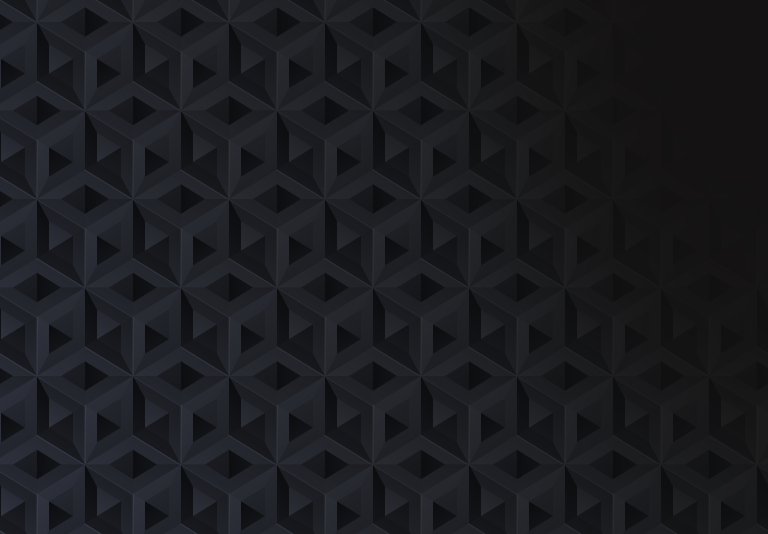
Write a Shadertoy shader that draws this pattern.

```glsl
const float CELL_WIDTH = 96.0 / 534.0;    // cube spacing, in canvas heights
const float ROW_HEIGHT = 88.5 / 534.0;    // row spacing, in canvas heights
const vec2 CELL_OFFSET = vec2(0.385, 0.452);
const float INSET = 0.5;                  // size of the recess within a face
const float LINE_WIDTH = 0.030;           // in face units
const float LINE_GAIN = 0.30;
const int SAMPLES = 3;                    // antialiasing grid per axis

const vec3 SHADOW = vec3(0.042, 0.047, 0.055);
const vec3 WARM_LIGHT = vec3(0.180, 0.183, 0.190);
const vec3 COOL_LIGHT = vec3(0.275, 0.295, 0.365);
const vec3 CORNER_BLACK = vec3(0.078, 0.071, 0.071);

// Frame tones in the order left, right, bottom, top of each face
const vec4 TOP_FRAME = vec4(0.40, 0.55, 0.42, 0.56);
const vec4 LEFT_FRAME = vec4(0.09, 0.39, 0.15, 0.42);
const vec4 RIGHT_FRAME = vec4(0.60, 0.48, 0.47, 0.53);

// Position from the nearest cube centre: x in half widths, y in edge lengths
vec2 cubeLocal(vec2 p) {
    vec2 lattice = p / vec2(CELL_WIDTH, ROW_HEIGHT) - CELL_OFFSET;
    vec2 period = vec2(1.0, 2.0);
    vec2 regular = vec2(sqrt(3.0), 1.5);
    vec2 even = (mod(lattice + 0.5 * period, period) - 0.5 * period) * regular;
    vec2 odd = (mod(lattice, period) - 0.5 * period) * regular;
    vec2 local = dot(even, even) < dot(odd, odd) ? even : odd;
    return local / vec2(0.5 * sqrt(3.0), 1.0);
}

// Mitred frame strip selected by the dominant axis
float frameTone(vec2 g, vec4 tones) {
    return abs(g.x) > abs(g.y) ? (g.x < 0.0 ? tones.x : tones.y)
                               : (g.y < 0.0 ? tones.z : tones.w);
}

float edgeLine(float distanceToEdge) {
    return LINE_GAIN * (1.0 - smoothstep(0.3 * LINE_WIDTH, LINE_WIDTH, distanceToEdge));
}

float cubeTone(vec2 q) {
    bool isTop = q.y > 0.5 * abs(q.x);
    bool isLeft = q.x < 0.0;
    vec2 face = isTop ? vec2(q.y + 0.5 * q.x, q.y - 0.5 * q.x)
                      : vec2(isLeft ? 1.0 + q.x : q.x, 1.0 + q.y - 0.5 * abs(q.x));
    vec2 g = 2.0 * face - 1.0;
    bool recessed = max(abs(g.x), abs(g.y)) < INSET;

    if (isTop) {
        // Diamond recess, split upright
        if (recessed) return g.x > g.y ? 0.03 + 0.12 * (g.x - g.y) : 0.25 + 0.08 * g.y;
        return frameTone(g, TOP_FRAME) - 0.06 * g.x + edgeLine(1.0 - face.x);
    }
    if (isLeft) {
        // Lit upper facet, shaded lower facet
        if (recessed) return g.y > g.x ? 0.58 - 0.16 * g.y : 0.20 - 0.12 * g.y;
        return frameTone(g, LEFT_FRAME) - 0.09 * g.y
            + edgeLine(1.0 - face.y) + 0.6 * edgeLine(1.0 - face.x);
    }
    // Dark lower facet, softer upper facet
    if (recessed) return g.x + g.y < 0.0 ? 0.07 - 0.14 * g.y : 0.40 + 0.08 * g.y;
    return frameTone(g, RIGHT_FRAME) + 0.06 * g.y + 0.6 * edgeLine(face.x);
}

void mainImage(out vec4 fragColor, in vec2 fragCoord) {
    vec2 uv = fragCoord / iResolution.xy;

    // Supersampled relief
    float tone = 0.0;
    for (int j = 0; j < SAMPLES; j++) {
        for (int i = 0; i < SAMPLES; i++) {
            vec2 jitter = (vec2(i, j) + 0.5) / float(SAMPLES) - 0.5;
            tone += cubeTone(cubeLocal((fragCoord + jitter) / iResolution.y));
        }
    }
    tone /= float(SAMPLES * SAMPLES);

    // Cool light from the lower left, darkness in the upper right
    float glow = clamp(1.0 - 0.95 * uv.x - 0.35 * uv.y, 0.0, 1.0);
    vec3 relief = mix(SHADOW, mix(WARM_LIGHT, COOL_LIGHT, glow), tone);
    float visibility = smoothstep(0.10, 0.50, length((1.0 - uv) * vec2(1.0, 0.4)));
    fragColor = vec4(mix(CORNER_BLACK, relief, visibility), 1.0);
}
```
